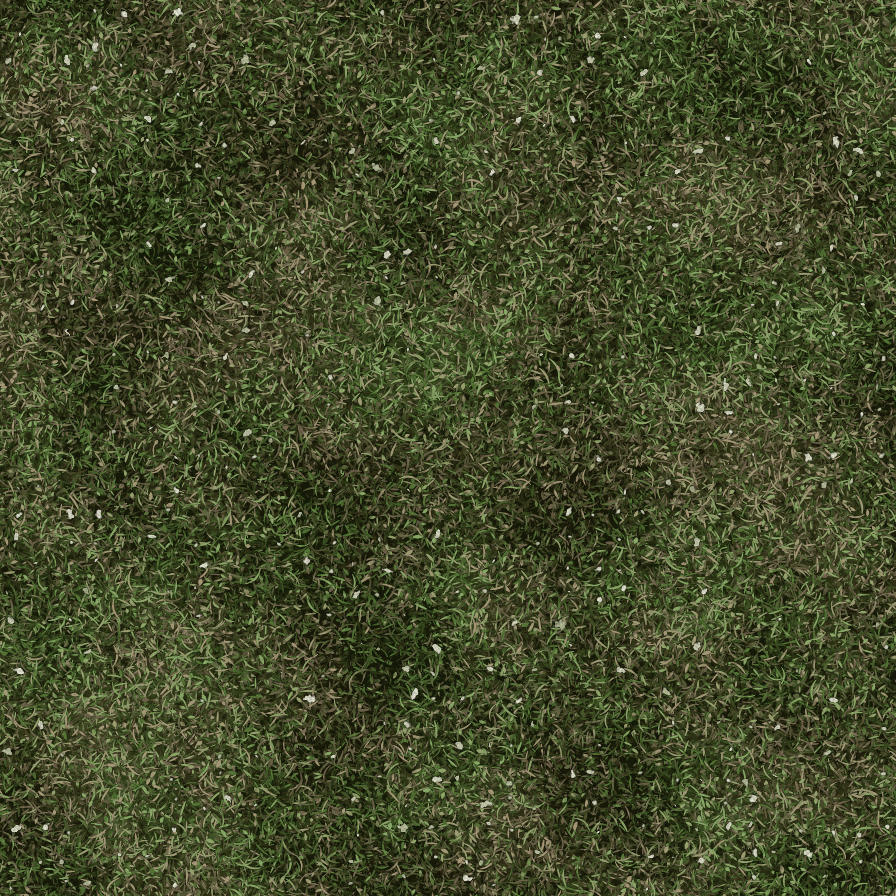
Give the GLSL for this texture, as a WebGL 1 fragment shader.

```glsl
precision highp float;
// Mossy ground: tangled short strands and leaflets over dark soil, with pale flecks.
uniform vec2 u_resolution;

#define LAYERS 14
#define STRAND_CELLS 68.0   // strand cells across the canvas
#define STRAND_WIDTH 0.068  // half width, in cells
#define STRAND_BEND 1.1
#define TONE_SPREAD 1.06
#define PATCH_SCALE 4.6
#define PATCH_DEPTH 0.33
#define LUMP_SCALE 110.0
#define FLECK_CELLS 34.0
#define FLECK_SHARE 0.30

const vec3 SOIL  = vec3(0.09, 0.10, 0.035);
const vec3 SHADE = vec3(0.18, 0.20, 0.09);
const vec3 MOSS  = vec3(0.26, 0.30, 0.16);
const vec3 GREEN = vec3(0.36, 0.43, 0.24);
const vec3 STRAW = vec3(0.39, 0.40, 0.29);
const vec3 PALE  = vec3(0.59, 0.62, 0.47);
const vec3 STONE = vec3(0.82, 0.82, 0.75);

vec3 hash3(vec2 p) {
  vec3 q = fract(p.xyx * vec3(0.1031, 0.1030, 0.0973));
  q += dot(q, q.yzx + 33.33);
  return fract((q.xxy + q.yzz) * q.zyx);
}

mat2 rotation(float a) {
  float c = cos(a), s = sin(a);
  return mat2(c, s, -s, c);
}

float cornerSlope(vec2 cell, vec2 offset) {
  float a = 6.2832 * hash3(cell).x;
  return dot(vec2(cos(a), sin(a)), offset);
}

float gradientNoise(vec2 p) {
  vec2 i = floor(p), f = p - i;
  vec2 u = f * f * f * (f * (f * 6.0 - 15.0) + 10.0);
  vec2 e = vec2(1.0, 0.0);
  float low = mix(cornerSlope(i, f), cornerSlope(i + e, f - e), u.x);
  float high = mix(cornerSlope(i + e.yx, f - e.yx), cornerSlope(i + 1.0, f - 1.0), u.x);
  return mix(low, high, u.y);
}

float fbm(vec2 p) {
  float sum = 0.0, gain = 1.0;
  for (int i = 0; i < 5; i++) {
    sum += gain * gradientNoise(p);
    p = rotation(0.6) * p * 2.03 + 19.7;
    gain *= 0.6;
  }
  return sum;
}

// Colour from dark soil to pale tips; hue runs from brown to green.
vec3 mossColor(float tone, float hue) {
  vec3 c = mix(SOIL, SHADE, smoothstep(0.02, 0.24, tone));
  c = mix(c, MOSS, smoothstep(0.22, 0.50, tone));
  c = mix(c, mix(STRAW, GREEN, smoothstep(0.40, 0.75, hue)), smoothstep(0.48, 0.78, tone));
  c = mix(c, PALE, smoothstep(0.84, 1.06, tone));
  return c * mix(vec3(1.09, 0.95, 0.98), vec3(0.90, 1.05, 0.84), smoothstep(0.1, 0.9, hue));
}

// One layer of bent strands and short leaflets, one in each cell.
vec3 addStrands(vec3 col, vec2 p, float layer, float tone, float hue, float px) {
  float cells = STRAND_CELLS * (0.82 + 0.36 * fract(layer * 0.618));
  vec2 uv = rotation(layer * 1.37) * p * cells + layer * 7.31;
  vec2 home = floor(uv);
  float aa = px * cells * 0.6;
  for (int y = -1; y <= 1; y++) {
    for (int x = -1; x <= 1; x++) {
      vec2 cell = home + vec2(float(x), float(y));
      vec3 place = hash3(cell + layer * 17.3);
      vec3 look = hash3(cell + layer * 9.7 + 71.9);
      vec2 q = rotation(6.2832 * place.z) * (uv - cell - place.xy);
      q.y += STRAND_BEND * (look.x - 0.5) * (q.x * q.x - 0.1);
      float len = mix(0.12, 0.68, look.x);
      float wide = STRAND_WIDTH * mix(2.1, 1.0, smoothstep(0.0, 0.5, look.x));
      wide *= 1.0 - 0.5 * min(q.x * q.x / (len * len), 1.0);
      float d = length(vec2(max(abs(q.x) - len, 0.0), q.y)) - wide;
      col *= 1.0 - 0.16 * (1.0 - smoothstep(0.0, 0.09, d));
      vec3 strand = mossColor(tone + TONE_SPREAD * (look.y - 0.5), hue + 0.9 * (look.z - 0.5));
      col = mix(col, strand, 1.0 - smoothstep(-aa, aa, d));
    }
  }
  return col;
}

// Scattered pale chips, denser where the cluster value is high.
vec3 addFlecks(vec3 col, vec2 p, float cluster, float px) {
  vec2 uv = p * FLECK_CELLS;
  vec2 cell = floor(uv);
  vec3 place = hash3(cell + 143.0);
  vec3 look = hash3(cell + 311.0);
  vec2 q = rotation(6.2832 * place.z) * (uv - cell - mix(vec2(0.25), vec2(0.75), place.xy));
  q.y *= mix(1.1, 2.2, look.y);
  float size = mix(0.06, 0.19, look.x * look.x);
  float d = length(q) - size * (1.0 + 0.9 * gradientNoise(uv * 7.0));
  float aa = px * FLECK_CELLS;
  float present = step(look.z, FLECK_SHARE * clamp(1.0 + 1.8 * cluster, 0.2, 2.4));
  col *= 1.0 - 0.4 * present * (1.0 - smoothstep(0.0, 0.08, d));
  vec3 chip = mix(PALE, STONE, sqrt(place.x)) * (1.0 + 0.25 * gradientNoise(uv * 12.0));
  return mix(col, chip, present * (1.0 - smoothstep(-aa, aa, d)));
}

void main() {
  float px = 1.0 / min(u_resolution.x, u_resolution.y);
  vec2 p = gl_FragCoord.xy * px;

  // Broad patches of light and hue, then fine lumps.
  float patches = fbm(p * PATCH_SCALE + 3.7);
  float hue = 0.52 + 0.42 * fbm(p * PATCH_SCALE * 1.5 + 41.2);
  float lumps = gradientNoise(p * LUMP_SCALE) + 0.7 * gradientNoise(p * LUMP_SCALE * 2.1 + 8.0);
  float tone = 0.57 + PATCH_DEPTH * patches + 0.26 * lumps;

  vec3 col = mossColor(tone - 0.42, hue);
  for (int i = 0; i < LAYERS; i++) {
    float depth = float(i) / float(LAYERS - 1);
    col = addStrands(col, p, float(i) + 1.0, tone + 0.24 * (depth - 0.5), hue, px);
  }
  col = addFlecks(col, p, fbm(p * 5.0 + 88.0) - 0.5 * patches, px);
  gl_FragColor = vec4(clamp(col, 0.0, 1.0), 1.0);
}
```
